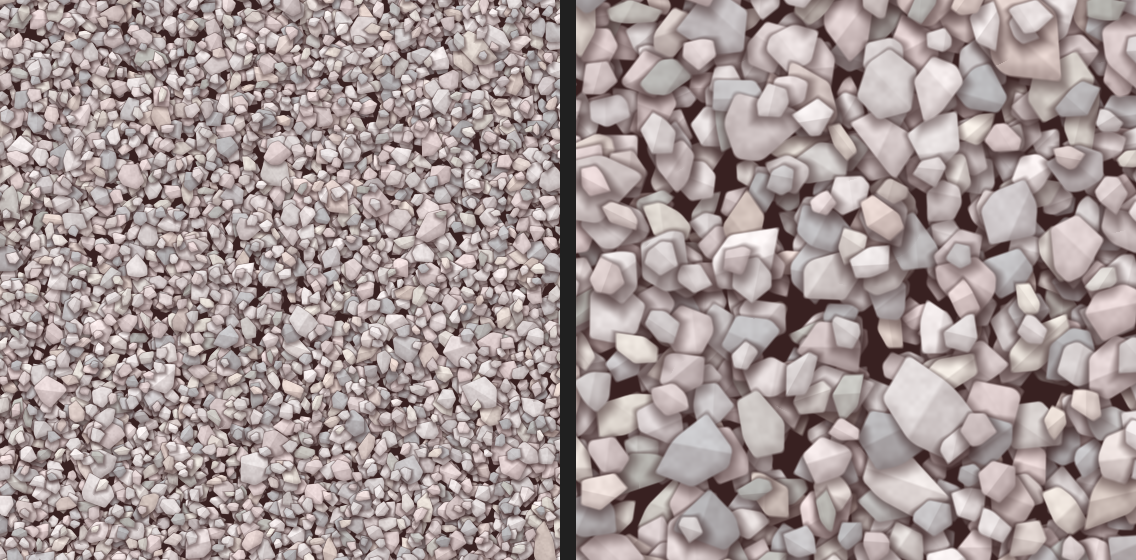
Left, the full canvas; right, a detail of the centre.
A WebGL 1 fragment shader for this texture:

```glsl
precision highp float;
// Pale crushed gravel: angular pink, cream and grey chips heaped in layers.
// Each layer is a jittered grid of rounded polygons, painted back to front;
// every chip first casts a soft contact shadow on whatever lies below it.

uniform vec2 u_resolution;

#define SHADOW_COLOR vec3(0.22, 0.13, 0.13)
#define PALE_COLOR vec3(0.89, 0.86, 0.86)
#define PINK_COLOR vec3(0.87, 0.80, 0.80)
#define GREY_COLOR vec3(0.73, 0.72, 0.73)
#define LIGHT_DIR vec2(-0.35, 0.94)
#define SHADOW_WIDTH 0.0065
#define SHADOW_STRENGTH 0.52
#define EDGE_SOFTNESS 0.0009
#define CORNER_ROUNDING 0.07

const float TAU = 6.2831853;

vec4 hash4(vec2 p) {
  vec4 q = fract(p.xyxy * vec4(0.1031, 0.1030, 0.0973, 0.1099));
  q += dot(q, q.wzxy + 33.33);
  return fract((q.xxyz + q.yzzw) * q.zywx);
}

float noise(vec2 p) {
  vec2 i = floor(p);
  vec2 f = fract(p);
  f = f * f * (3.0 - 2.0 * f);
  float low = mix(hash4(i).x, hash4(i + vec2(1.0, 0.0)).x, f.x);
  float high = mix(hash4(i + vec2(0.0, 1.0)).x, hash4(i + 1.0).x, f.x);
  return mix(low, high, f.y);
}

vec2 direction(float angle) {
  return vec2(cos(angle), sin(angle));
}

// Rounded convex polygon: xy = outward normal of the nearest side, z = distance.
vec3 chipShape(vec2 p, float radius, float seed) {
  float dist = -2.0;
  vec2 normal = vec2(0.0);
  for (int i = 0; i < 6; i++) {
    float side = float(i);
    vec2 jitter = fract(sin(seed * 91.7 + side * vec2(12.9, 7.3)) * 437.5);
    vec2 n = direction((side + 0.75 * (jitter.x - 0.5)) * TAU / 6.0);
    float s = dot(p, n) - radius * mix(0.68, 1.08, jitter.y);
    float h = clamp(0.5 + 0.5 * (s - dist) / CORNER_ROUNDING, 0.0, 1.0);
    dist = mix(dist, s, h) + CORNER_ROUNDING * h * (1.0 - h);
    normal = mix(normal, n, h);
  }
  return vec3(normal, dist);
}

vec3 chipTone(vec4 rnd) {
  vec3 tone = mix(PALE_COLOR, PINK_COLOR, smoothstep(0.25, 0.9, rnd.x));
  tone = mix(tone, GREY_COLOR, smoothstep(0.66, 0.95, rnd.y));
  tone.b -= 0.03 * smoothstep(0.6, 1.0, rnd.z);
  return tone * mix(0.92, 1.04, rnd.w);
}

void paintChip(inout vec3 color, vec2 p, vec4 rnd, vec4 look, float freq, float grain) {
  // Turn and stretch into the frame of the chip.
  vec2 axis = direction(rnd.z * TAU);
  mat2 turn = mat2(axis.x, -axis.y, axis.y, axis.x);
  float stretch = sqrt(mix(1.0, 1.8, look.z * look.z));
  vec2 q = turn * p * vec2(1.0 / stretch, stretch);
  vec3 shape = chipShape(q, mix(0.34, 0.58, rnd.w), look.w + rnd.x);
  float dist = shape.z;

  // Contact shadow, wider on the side away from the light.
  float away = dot(normalize(p + 0.0001), -LIGHT_DIR);
  float reach = SHADOW_WIDTH * freq * (1.0 + 0.65 * away);
  float shadow = 1.0 - smoothstep(-0.02, reach, dist);
  color = mix(color, SHADOW_COLOR, shadow * SHADOW_STRENGTH);

  // Bevelled rim, one broken facet and fine mottling.
  float rim = smoothstep(-0.24, 0.02, dist);
  float light = 1.0 + rim * (0.13 * dot(shape.xy * turn, LIGHT_DIR) - 0.10);
  vec2 ridge = direction(look.x * TAU);
  float facet = smoothstep(-0.03, 0.03, dot(q, ridge) - 0.22 * (look.y - 0.5));
  light += (facet - 0.5) * 0.17 * dot(ridge * turn, LIGHT_DIR);
  light += grain;
  vec3 chip = mix(SHADOW_COLOR, chipTone(look), light);

  float soft = freq * max(EDGE_SOFTNESS, 0.7 / u_resolution.y);
  color = mix(color, chip, 1.0 - smoothstep(-soft, soft, dist));
}

// Cells are visited by their index modulo 3, so the stacking order is seamless.
void paintLayer(inout vec3 color, vec2 uv, float freq, float share, float seed, float grain) {
  vec2 p = uv * freq + seed * vec2(0.37, 0.71);
  vec2 corner = floor(p) - 1.0;
  for (int k = 0; k < 9; k++) {
    float order = float(k);
    vec2 group = vec2(mod(order, 3.0), floor((order + 0.5) / 3.0));
    vec2 cell = corner + mod(group - corner, 3.0);
    vec4 rnd = hash4(cell + seed * 17.0);
    vec4 look = hash4(cell + seed * 29.0 + 113.0);
    vec2 offset = p - cell - mix(vec2(0.1), vec2(0.9), rnd.xy);
    float presence = fract(look.x * 7.0 + rnd.z * 5.0);
    if (presence < share && dot(offset, offset) < 1.3) {
      paintChip(color, offset, rnd, look, freq, grain);
    }
  }
}

void main() {
  vec2 uv = gl_FragCoord.xy / u_resolution.y;
  float grain = 0.07 * (noise(uv * 130.0) - 0.5) + 0.06 * (noise(uv * 300.0) - 0.5);
  vec3 color = SHADOW_COLOR;
  paintLayer(color, uv, 44.0, 1.0, 1.0, grain);
  paintLayer(color, uv, 38.0, 0.95, 2.0, grain);
  paintLayer(color, uv, 34.0, 0.8, 3.0, grain);
  paintLayer(color, uv, 29.0, 0.6, 4.0, grain);
  paintLayer(color, uv, 19.0, 0.14, 5.0, grain);
  paintLayer(color, uv, 47.0, 0.3, 6.0, grain);
  gl_FragColor = vec4(color, 1.0);
}
```
